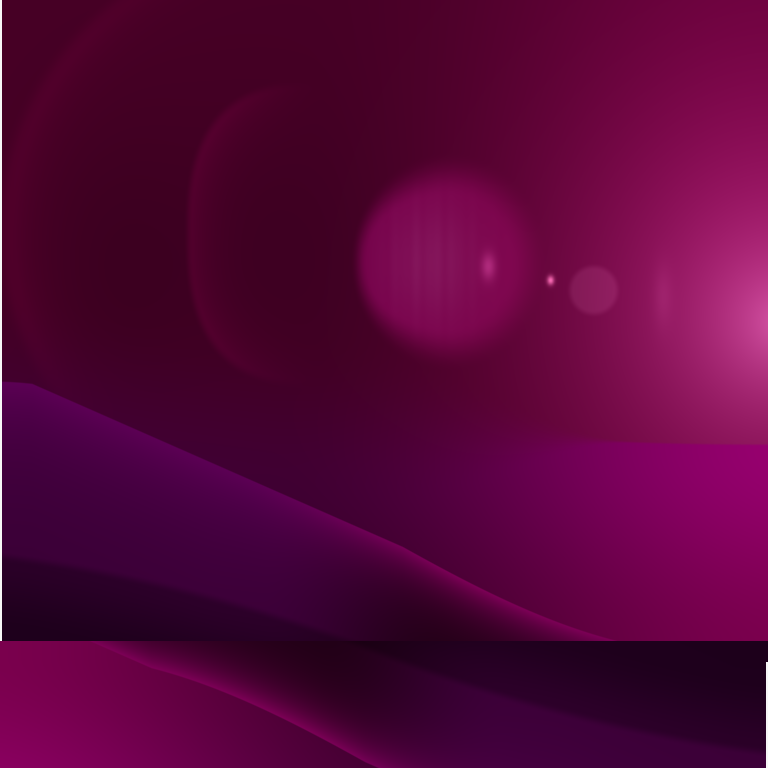
Give the GLSL for this background, as a WebGL 1 fragment shader.

```glsl
precision highp float;
// Magenta studio backdrop: lens flare orbs over silky waves, with a turned strip along the bottom.

uniform vec2 u_resolution;

// Layout, in canvas units with y measured downwards
const float SEAM_Y = 0.8346;
const vec2 TURN = vec2(1.0, 1.7044);
const float MARGIN = 0.0026;
const vec2 LIGHT_POS = vec2(1.02, 0.42);
const vec2 ORB_POS = vec2(0.585, 0.341);
const vec2 ORB_SIZE = vec2(0.124, 0.138);
const vec2 HALO_POS = vec2(0.41, 0.305);
const vec2 HALO_SIZE = vec2(0.165, 0.195);
const vec2 ARC_POS = vec2(0.43, 0.30);
const vec2 ARC_SIZE = vec2(0.425, 0.39);
const vec2 DISC_POS = vec2(0.773, 0.378);
const vec2 SPARK_POS = vec2(0.717, 0.365);

// Colours
const vec3 WINE = vec3(0.275, 0.0, 0.145);
const vec3 ROSE = vec3(0.12, 0.0, 0.075);
const vec3 LIGHT_WIDE = vec3(0.16, 0.02, 0.11);
const vec3 LIGHT_CORE = vec3(0.30, 0.33, 0.34);
const vec3 PLUM = vec3(0.25, 0.0, 0.20);
const vec3 FUCHSIA = vec3(0.60, 0.0, 0.44);
const vec3 VIOLET = vec3(0.225, 0.0, 0.21);
const vec3 SHADOW = vec3(0.12, 0.0, 0.08);
const vec3 CREST_LEFT = vec3(0.36, 0.0, 0.33);
const vec3 CREST_RIGHT = vec3(0.49, 0.0, 0.34);
const vec3 PAPER = vec3(0.97);

float glow(vec2 p, vec2 center, vec2 size) {
  vec2 d = (p - center) / size;
  return exp(-dot(d, d));
}

// Radius of a rounded box-like oval: 1 on its outline
float oval(vec2 p, vec2 center, vec2 size, float power) {
  vec2 d = pow(abs((p - center) / size), vec2(power));
  return pow(d.x + d.y, 1.0 / power);
}

// Light caught just inside the left side of an oval
float rim(vec2 p, vec2 center, vec2 size, float power, float falloff) {
  float r = oval(p, center, size, power);
  float side = smoothstep(0.1, -0.9, (p.x - center.x) / size.x);
  return side * exp(-falloff * max(1.0 - r, 0.0)) * smoothstep(1.04, 0.96, r);
}

float waveLine(float x) {
  float curve = 0.497 + x * (0.0176 + x * (1.213 - 0.886 * x));
  return max(curve, 0.832 + 0.44 * (x - 0.797));
}

float foldLine(float x) {
  return 0.724 + x * (0.13 + 0.25 * x);
}

vec3 sky(vec2 p) {
  vec3 color = WINE + ROSE * smoothstep(0.4, 1.0, p.x);
  color -= vec3(0.035, 0.0, 0.015) * glow(p, vec2(0.37, 0.34), vec2(0.2, 0.22));
  color -= vec3(0.03, 0.0, 0.015) * glow(p, vec2(0.14, 0.35), vec2(0.12, 0.2));
  color += LIGHT_WIDE * glow(p, LIGHT_POS - vec2(0.0, 0.06), vec2(0.3));
  return color + LIGHT_CORE * exp(-9.0 * length(p - LIGHT_POS));
}

vec3 ground(vec2 p) {
  vec3 color = mix(PLUM, FUCHSIA, smoothstep(0.35, 1.08, p.x));
  return color - vec3(0.11, 0.0, 0.13) * p.x * smoothstep(0.58, 0.85, p.y);
}

vec3 flare(vec2 p) {
  vec3 light = vec3(0.09, 0.0, 0.05) * rim(p, HALO_POS, HALO_SIZE, 2.6, 5.0);
  light += vec3(0.07, 0.0, 0.035) * rim(p, ARC_POS, ARC_SIZE, 2.0, 14.0);

  // Main orb: firm on the left, soft elsewhere, with vertical streaks
  vec2 q = (p - ORB_POS) / ORB_SIZE;
  float r = length(q);
  float softness = mix(0.14, 0.38, smoothstep(-0.9, 0.4, q.x + abs(q.y) * 0.7));
  float body = 1.0 - smoothstep(1.0 - softness, 1.04, r);
  float streaks = 0.5 + 0.25 * sin(q.x * 31.0) + 0.15 * sin(q.x * 53.0 + 1.0);
  light += body * mix(vec3(0.19, 0.0, 0.14), vec3(0.12, 0.005, 0.09), smoothstep(-0.8, 0.9, q.x));
  float streakArea = glow(p, ORB_POS - vec2(0.025, 0.0), vec2(0.065, 0.08));
  light += body * vec3(0.05, 0.085, 0.07) * streakArea * (0.6 + 0.4 * streaks);
  light += vec3(0.19, 0.13, 0.17) * glow(p, vec2(0.636, 0.347), vec2(0.009, 0.017));

  // Small ghosts between the orb and the light
  float disc = 1.0 - smoothstep(0.026, 0.036, length(p - DISC_POS));
  light += vec3(0.07, 0.065, 0.07) * disc;
  light += vec3(0.55, 0.38, 0.45) * glow(p, SPARK_POS, vec2(0.0045, 0.006));
  return light + vec3(0.05, 0.04, 0.05) * glow(p, vec2(0.863, 0.385), vec2(0.012, 0.04));
}

vec3 wave(vec2 p, float depth, float pixel) {
  vec3 color = mix(VIOLET, SHADOW, smoothstep(0.34, 0.59, p.x));
  float below = p.y - foldLine(p.x);
  float shade = mix(0.7, 0.5, smoothstep(0.0, 0.1, below));
  color *= mix(1.0, shade, smoothstep(-0.006 - pixel, 0.006 + pixel, below));
  vec3 crest = mix(CREST_LEFT, CREST_RIGHT, smoothstep(0.3, 0.62, p.x));
  float falloff = mix(13.0, 27.0, smoothstep(0.25, 0.6, p.x));
  return mix(color, crest, exp(-falloff * max(depth, 0.0)));
}

void main() {
  vec2 p = gl_FragCoord.xy / u_resolution;
  p.y = 1.0 - p.y;
  float pixel = 1.0 / min(u_resolution.x, u_resolution.y);

  // Below the seam the scene is turned half a revolution
  if (p.y > SEAM_Y) p = TURN - p;

  // The horizon is crisp on the right and dissolves to the left
  float horizon = 0.579 - 0.1 * (1.0 - p.x) * (1.0 - p.x);
  float blur = mix(0.11, 1.5 * pixel, smoothstep(0.48, 0.82, p.x));
  float land = smoothstep(horizon - blur, horizon + blur, p.y);
  vec3 color = mix(sky(p) + flare(p), ground(p), land);

  float depth = p.y - waveLine(p.x);
  color = mix(color, wave(p, depth, pixel), smoothstep(-pixel, pixel, depth));

  // Thin pale margin along the outer side
  float margin = 1.0 - smoothstep(MARGIN - 0.5 * pixel, MARGIN + 0.5 * pixel, p.x);
  color = mix(color, PAPER, margin * step(p.y, 0.842));
  gl_FragColor = vec4(clamp(color, 0.0, 1.0), 1.0);
}
```
